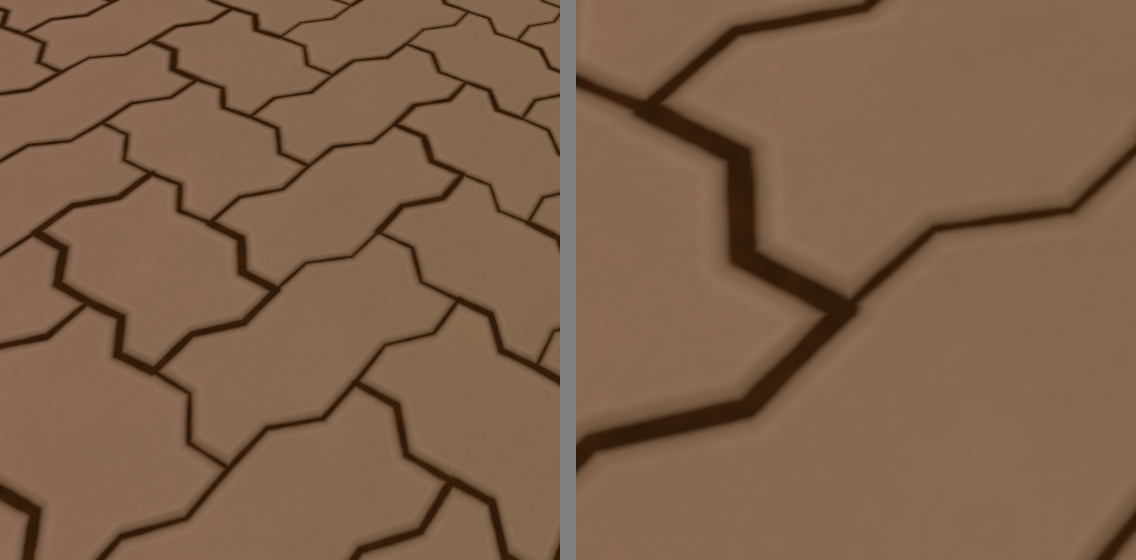
Left, the full canvas; right, a detail of the centre.
A Shadertoy shader for this texture:

```glsl
// Interlocking zigzag pavers laid in herringbone and seen in perspective.
// The canvas is projected onto a unit grid; every grid edge that is not inside
// a 2x1 paver becomes a three-piece zigzag joint, shaded by its distance.

#define ZIGZAG 0.09                      // sideways swing of each joint
#define BEND 0.34                        // where along an edge it turns
#define LEAN vec2(0.045, -0.03)          // alternating shift of the corners
#define JOINT_MIN 0.020                  // half widths, in grid units
#define JOINT_MAX 0.042
#define SOFTNESS 0.012                   // blur of the joint edges
#define PAVER_LEFT vec3(0.540, 0.412, 0.328)
#define PAVER_RIGHT vec3(0.518, 0.405, 0.308)
#define CHAMFER vec3(0.40, 0.30, 0.21)
#define JOINT_EDGE vec3(0.31, 0.21, 0.13)
#define JOINT_DEEP vec3(0.20, 0.105, 0.035)

float hash(vec2 p) {
    return fract(sin(dot(p, vec2(127.1, 311.7))) * 4375.85);
}

// Layered sines, roughly -1 to 1
float mottle(vec2 p) {
    float sum = 0.0, gain = 0.5;
    for (int i = 0; i < 4; i++) {
        sum += gain * sin(p.x + 1.3 * sin(p.y)) * sin(p.y + 1.7 * sin(0.8 * p.x));
        p = mat2(1.5, 1.2, -1.2, 1.5) * p + 2.7;
        gain *= 0.62;
    }
    return sum;
}

float segmentDistance(vec2 p, vec2 a, vec2 b) {
    vec2 ab = b - a;
    float t = clamp(dot(p - a, ab) / dot(ab, ab), 0.0, 1.0);
    return length(p - a - t * ab);
}

// Diagonal class of a grid point; the herringbone repeats every four
float diagonalClass(vec2 c) {
    return mod(c.x + c.y, 4.0);
}

vec2 corner(vec2 c) {
    return c + LEAN * (diagonalClass(c) < 1.5 ? -1.0 : 1.0);
}

float zigzagDistance(vec2 p, vec2 start, vec2 dir) {
    vec2 a = corner(start), b = corner(start + dir);
    vec2 swing = ZIGZAG * vec2(-dir.y, dir.x);
    vec2 m = mix(a, b, BEND) + swing;
    vec2 n = mix(b, a, BEND) - swing;
    return min(segmentDistance(p, m, n),
               min(segmentDistance(p, a, m), segmentDistance(p, n, b)));
}

// Signed distance to the nearest joint, negative inside it
float jointDistance(vec2 p) {
    float nearest = 1.0;
    float wear = 0.006 * mottle(p * 7.0);
    for (int y = -1; y <= 1; y++)
    for (int x = -1; x <= 1; x++)
    for (int k = 0; k < 2; k++) {
        vec2 start = floor(p) + vec2(x, y);
        vec2 dir = k == 0 ? vec2(1, 0) : vec2(0, 1);
        // Skip the edge through the middle of a paver
        float inner = k == 0 ? 1.0 : 3.0;
        if (abs(diagonalClass(start) - inner) < 0.5) continue;
        float halfWidth = mix(JOINT_MIN, JOINT_MAX, hash(start + 5.3 * dir));
        nearest = min(nearest, zigzagDistance(p, start, dir) - halfWidth);
    }
    return nearest + wear;
}

// Canvas (y down) to the paving plane
vec2 toGround(vec2 p) {
    p.x += 0.18 * max(p.x - 0.82, 0.0);  // slight squeeze at the right
    mat3 view = mat3(0.0807, 0.0801, -0.078,
                     0.2279, -0.0755, 0.09,
                     0.3737, 0.4063, 1.0);
    vec3 q = inverse(view) * vec3(p, 1.0);
    return q.xy / q.z;
}

void mainImage(out vec4 fragColor, in vec2 fragCoord) {
    vec2 uv = fragCoord / iResolution.xy;
    vec2 ground = toGround(vec2(uv.x, 1.0 - uv.y));
    float blur = SOFTNESS + 0.5 * length(fwidth(ground));

    float joint = jointDistance(ground);
    float below = jointDistance(ground + vec2(0.035, -0.02));

    // Paver faces with faint stains and grain
    vec3 color = mix(PAVER_LEFT, PAVER_RIGHT, uv.x);
    color *= 1.0 + 0.022 * mottle(ground * 3.1) + 0.014 * mottle(ground * 34.0);

    // Worn chamfer: a soft shade, stronger above each joint, and a pale rim
    float wear = 0.6 + 0.4 * mottle(ground * 4.3 + 9.0);
    float shade = 0.45 * smoothstep(0.05, 0.0, joint)
                + 0.35 * wear * smoothstep(0.035, -0.01, below);
    color = mix(color, CHAMFER, clamp(shade, 0.0, 1.0));
    color += 0.02 * wear * smoothstep(0.025, 0.0, abs(joint - 0.06));

    // Sand and shadow in the joints
    vec3 gap = mix(JOINT_EDGE, JOINT_DEEP, smoothstep(0.002, -0.018, joint));
    gap *= 1.0 + 0.15 * mottle(ground * 11.0);
    color = mix(color, gap, smoothstep(blur, -blur, joint));

    fragColor = vec4(color, 1.0);
}
```
